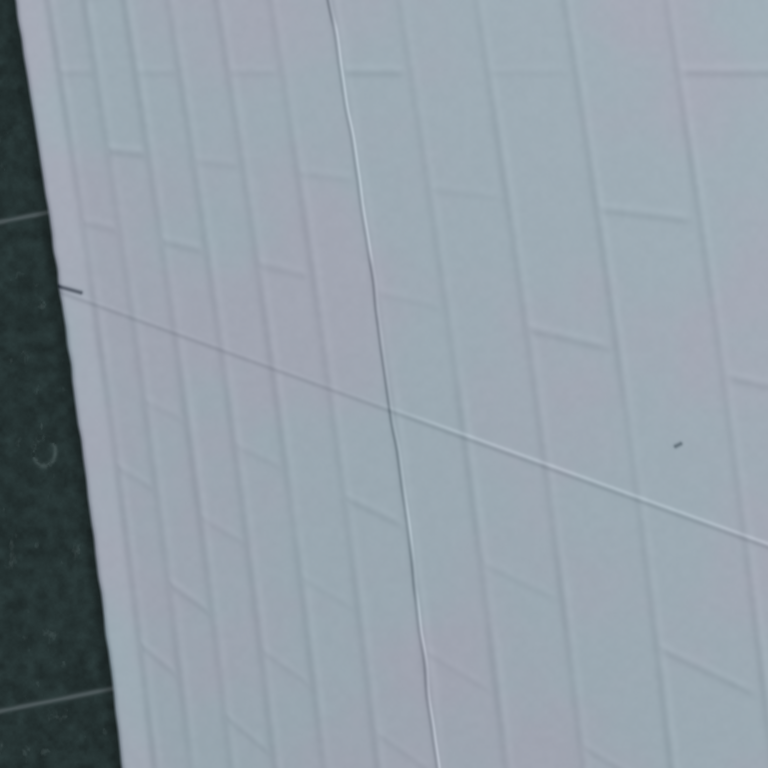
Reproduce this texture procedurally as a Shadertoy shader.

```glsl
#define PANEL_COOL vec3(0.608, 0.664, 0.700)
#define PANEL_WARM vec3(0.630, 0.650, 0.698)
#define FLOOR_COLOR vec3(0.150, 0.200, 0.200)
#define GROUT_COLOR vec3(0.330, 0.370, 0.380)
#define SEAM_WIDTH 0.0055
#define CREASE_WIDTH 0.0022
#define SEAM_DEPTH 0.030
#define COLUMN_PITCH 0.0833
#define COLUMN_SPREAD 0.059
#define EDGE_COLUMN -6.95
#define FOLD_ROW 3.0

float hash(vec2 p) {
    vec3 q = fract(p.xyx * vec3(0.1031, 0.1030, 0.0973));
    q += dot(q, q.yzx + 33.33);
    return fract((q.x + q.y) * q.z);
}

float noise(vec2 p) {
    vec2 i = floor(p), f = fract(p);
    f = f * f * (3.0 - 2.0 * f);
    return mix(mix(hash(i), hash(i + vec2(1, 0)), f.x),
               mix(hash(i + vec2(0, 1)), hash(i + vec2(1, 1)), f.x), f.y);
}

float fbm(vec2 p) {
    float sum = 0.0, amp = 0.5;
    for (int i = 0; i < 4; i++) {
        sum += amp * noise(p);
        p = p * 2.03 + 17.0;
        amp *= 0.5;
    }
    return sum;
}

float bump(float d, float width) {
    return exp(-d * d / (width * width));
}

// Dark valley with a lit lip on its positive side
float groove(float d, float width) {
    return 0.5 * bump(d - 1.6 * width, width) - bump(d, width);
}

float segment(vec2 p, vec2 a, vec2 b) {
    vec2 ab = b - a;
    return length(p - a - ab * clamp(dot(p - a, ab) / dot(ab, ab), 0.0, 1.0));
}

vec3 floorTiles(vec2 p, float toEdge) {
    float grain = fbm(p * 75.0);
    vec3 color = FLOOR_COLOR * (0.76 + 0.5 * grain);
    color += 0.07 * smoothstep(0.66, 0.85, fbm(p * vec2(60.0, 45.0) + 9.0));

    // Grout lines, one tile height apart
    float row = (p.y - 0.711 - 0.2 * p.x) / 0.637;
    float d = abs(row - round(row)) * 0.637 + 0.002 * (grain - 0.5);
    color = mix(color, GROUT_COLOR, 0.8 * bump(d, 0.0035));

    // Round scuff and contact shadow
    float ring = abs(length((p - vec2(0.058, 0.412)) * vec2(1.0, 0.75)) - 0.014);
    color += 0.09 * bump(ring, 0.003) * smoothstep(0.3, 0.6, grain);
    return color * mix(0.75, 1.0, smoothstep(0.0, 0.02, toEdge));
}

vec3 panel(vec2 p, float column, float columnScale, float row, float rowScale) {
    float blotch = fbm(p * 7.0 + 3.0);
    vec3 color = mix(PANEL_COOL, PANEL_WARM, smoothstep(0.25, 0.7, blotch));
    color += 0.022 * (p.x + p.y - 1.0) + 0.018 * (fbm(p * 110.0) - 0.47);
    float inside = smoothstep(-6.15, -5.9, column);

    // Lengthwise seams
    float seam = round(column);
    float seamDist = (column - seam) * columnScale;
    float wear = 0.55 + 0.75 * noise(vec2(seam * 7.3, p.y * 9.0));
    float relief = groove(seamDist, SEAM_WIDTH) * wear * SEAM_DEPTH;
    relief *= step(-6.5, column);

    // Staggered cross joints, whose order flips beyond the fold
    float rowId = round(row), columnId = floor(column);
    float rowDist = (row - rowId) * rowScale;
    float flip = step(FOLD_ROW, rowId);
    float present = 1.0 - mod(rowId + columnId + flip, 2.0);
    present *= 1.0 - step(abs(rowId - FOLD_ROW), 0.5);
    float f = fract(column);
    float ends = smoothstep(0.0, 0.12, f) * smoothstep(1.0, 0.8, f);
    float strength = 0.4 + 0.7 * hash(vec2(columnId, rowId) + 40.0);
    relief += groove(-rowDist, SEAM_WIDTH) * present * ends * strength * inside * SEAM_DEPTH;

    // Sharp lengthwise crease
    float wobble = 0.003 * (noise(vec2(p.y * 22.0, 5.0)) - 0.5);
    float d = column * columnScale + wobble;
    float broken = smoothstep(0.25, 0.65, noise(vec2(p.y * 16.0, 2.0)));
    relief += 0.10 * bump(d - 0.002, CREASE_WIDTH) * mix(0.35, 1.0, broken);
    relief -= 0.10 * bump(d + 0.002, CREASE_WIDTH) * mix(1.0, 0.5, broken);

    // Diagonal fold, lit more strongly to the right
    d = (FOLD_ROW - row) * rowScale;
    float lit = smoothstep(0.46, 0.62, p.x);
    relief += mix(0.012, 0.065, lit) * bump(d - 0.002, 0.003);
    relief -= mix(0.045, 0.055, lit) * bump(d + 0.003, 0.0035);

    // Pale border strip, edge notch and a stray speck
    color += 0.022 * (1.0 - inside);
    color -= 0.28 * bump(segment(p, vec2(0.076, 0.627), vec2(0.105, 0.619)), 0.003);
    color -= 0.20 * bump(segment(p, vec2(0.880, 0.419), vec2(0.886, 0.422)), 0.003);
    return color + relief;
}

void mainImage(out vec4 fragColor, in vec2 fragCoord) {
    vec2 p = fragCoord / iResolution.xy;
    float pixel = 1.0 / iResolution.y;
    float down = 1.0 - p.y;

    // Perspective column and row coordinates
    float x = p.x - 0.4297 - down * (0.163 - 0.0234 * down);
    float spread = COLUMN_PITCH + COLUMN_SPREAD * x;
    float column = x / spread;
    float columnScale = spread * spread / COLUMN_PITCH;
    float rowScale = 0.147 + 0.12 * (p.x - 0.521);
    float row = (down - 0.0964) / rowScale;

    // Panel over floor with a grey rim
    float edge = (column - EDGE_COLUMN) * columnScale + 0.002 * (noise(p * 40.0) - 0.5);
    vec3 surface = panel(p, column, columnScale, row, rowScale);
    surface -= 0.16 * bump(edge, 0.004);
    float cover = smoothstep(-0.0015 - pixel, 0.0015 + pixel, edge);
    vec3 color = mix(floorTiles(p, -edge), surface, cover);
    fragColor = vec4(clamp(color, 0.0, 1.0), 1.0);
}
```
